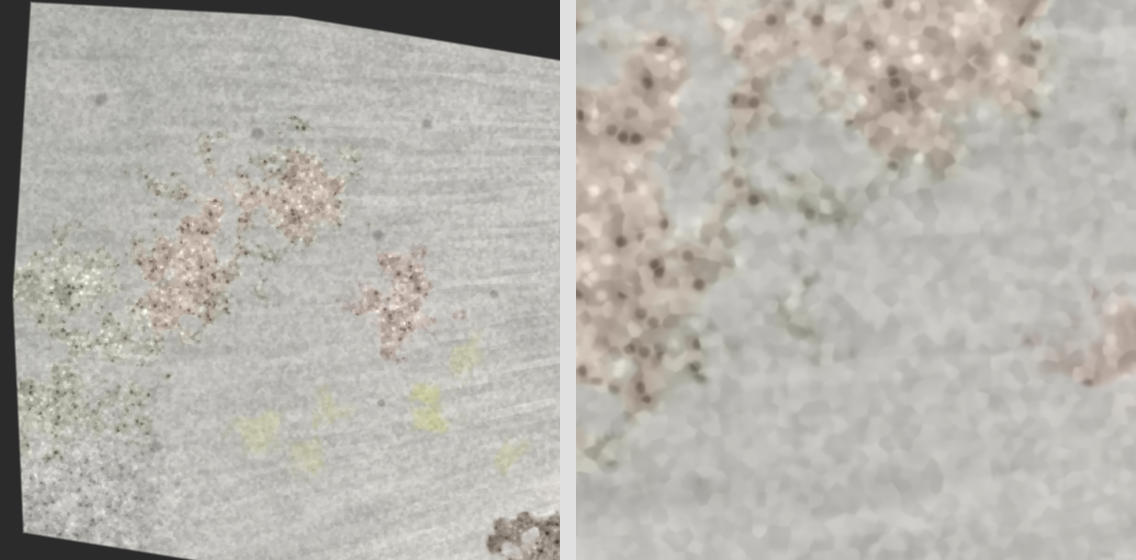
Left: the whole. Right: its middle third, enlarged.
A WebGL 1 fragment shader for this texture:

```glsl
precision highp float;
uniform vec2 u_resolution;

#define GRAIN_SCALE 85.0
#define FINE_SCALE 150.0
#define GRAIN_CONTRAST 0.10
#define STREAK_CONTRAST 0.10
#define PATCH_ROUGHNESS 0.13
#define EDGE_SOFTNESS 0.003
#define BACKDROP vec3(0.17, 0.17, 0.17)
#define STONE_DARK vec3(0.685, 0.685, 0.668)
#define STONE_LIGHT vec3(0.815, 0.805, 0.785)
#define PINK vec3(0.775, 0.700, 0.660)
#define LICHEN vec3(0.745, 0.745, 0.665)
#define BROWN vec3(0.56, 0.51, 0.46)

vec2 hash2(vec2 p) {
  vec3 q = fract(p.xyx * vec3(0.1031, 0.1030, 0.0973));
  q += dot(q, q.yzx + 33.33);
  return fract((q.xx + q.yz) * q.zy);
}

// Cellular noise: x = blended cell value, y = distance to nearest seed
vec2 cells(vec2 p) {
  vec2 id = floor(p), f = p - id;
  float total = 0.0, weight = 0.0, nearest = 4.0;
  for (int j = -1; j <= 1; j++) {
    for (int i = -1; i <= 1; i++) {
      vec2 offset = vec2(float(i), float(j));
      vec2 seed = hash2(id + offset);
      vec2 d = offset + seed - f;
      float d2 = dot(d, d), w = exp(-6.0 * d2);
      total += w * hash2(id + offset + 71.0).x;
      weight += w;
      nearest = min(nearest, d2);
    }
  }
  return vec2(total / weight, sqrt(nearest));
}

// Signed distance to the line a-b, positive on its right side
float side(vec2 p, vec2 a, vec2 b) {
  vec2 d = normalize(b - a);
  return (p.x - a.x) * d.y - (p.y - a.y) * d.x;
}

float segment(vec2 p, vec2 a, vec2 b) {
  vec2 d = b - a;
  return length(p - a - d * clamp(dot(p - a, d) / dot(d, d), 0.0, 1.0));
}

// Slab outline, walked clockwise from the lower edge
float slab(vec2 p) {
  vec2 lowLeft = vec2(0.042, 0.049), left = vec2(0.023, 0.473);
  vec2 topLeft = vec2(0.055, 0.996), top = vec2(0.521, 0.971);
  float d = min(side(p, vec2(0.345, 0.0), lowLeft), side(p, lowLeft, left));
  d = min(d, min(side(p, left, topLeft), side(p, topLeft, top)));
  return min(d, side(p, top, vec2(1.0, 0.892)));
}

void main() {
  vec2 p = gl_FragCoord.xy / u_resolution;

  // Noise layers
  vec2 grain = cells(p * GRAIN_SCALE);
  float fine = cells(p * FINE_SCALE + 13.0).x - 0.5;
  float clump = cells(p * 34.0 + 5.0).x - 0.5;
  float broad = cells(p * 11.0 + 29.0).x - 0.5;
  float rough = PATCH_ROUGHNESS * (0.6 * broad + 0.7 * clump + 0.25 * (grain.x - 0.5));

  // Stone with streaks fanning out to the right
  float across = p.y + p.x * p.x * mix(-0.25, 0.10, p.y);
  float streak = cells(vec2(p.x * 9.0, across * 75.0)).x - 0.5;
  streak += 0.12 * sin(across * 47.0 + 2.0 * sin(p.x * 5.0 + across * 13.0));
  float ridge = smoothstep(-0.03, 0.03, side(p, vec2(0.5, -0.02), vec2(1.0, 0.17)));
  float light = 0.40 + 0.42 * (p.x - 0.5) - 0.28 * (p.y - 0.5) + 0.25 * ridge + 0.3 * broad;
  vec3 color = mix(STONE_DARK, STONE_LIGHT, clamp(light, 0.0, 1.1));
  color += STREAK_CONTRAST * streak * mix(0.4, 0.9, p.x);

  // Crusts: a diagonal trail, a round patch and a brown corner
  float trail = segment(p, vec2(0.30, 0.47), vec2(0.40, 0.65));
  trail = min(trail, segment(p, vec2(0.40, 0.65), vec2(0.56, 0.64)) + 0.015);
  float tail = segment(p, vec2(0.09, 0.26), vec2(0.30, 0.48));
  tail = min(tail, segment(p, vec2(0.06, 0.48), vec2(0.30, 0.48)) + 0.02);
  float round_ = length((p - vec2(0.71, 0.45)) * vec2(1.0, 0.9));
  float pink = smoothstep(0.075, 0.025, min(trail, round_ - 0.025) + rough);
  float fringe = smoothstep(0.105, 0.035, min(trail, tail + 0.015) + 1.4 * rough);
  float corner = smoothstep(0.10, 0.05, length((p - vec2(0.99, 0.0)) * vec2(0.8, 1.2)) + rough);
  color = mix(color, LICHEN, 0.55 * fringe);
  color = mix(color, PINK, 0.75 * pink);
  color = mix(color, BROWN, 0.8 * corner);

  // Scattered yellow lichen and dark pits
  for (int i = 0; i < 9; i++) {
    vec2 key = vec2(float(i) + 3.0, 17.0);
    vec2 at = vec2(0.38, 0.18) + hash2(key) * vec2(0.55, 0.17);
    float spot = smoothstep(0.045, 0.005, length(p - at) + 0.6 * rough);
    color = mix(color, vec3(0.79, 0.79, 0.62), 0.5 * spot);
    vec2 pit = 0.1 + 0.8 * hash2(key + 40.0);
    float radius = 0.006 + 0.006 * hash2(key + 90.0).x;
    color -= 0.15 * smoothstep(radius * 1.5, radius * 0.4, length(p - pit));
  }

  // Grain, coarser and stronger on crusts and in the lower left
  float pebbles = smoothstep(0.35, 0.05, length(p - vec2(0.08, 0.10)));
  float crust = max(max(pink, fringe), max(corner, 0.7 * pebbles));
  color += GRAIN_CONTRAST * (fine + 0.6 * (grain.x - 0.5)) * (0.8 + crust);
  color += 0.16 * crust * clump;
  float speck = smoothstep(0.45, 0.1, grain.y);
  color += speck * crust * (0.13 * smoothstep(0.66, 0.85, grain.x) - 0.17 * smoothstep(0.34, 0.15, grain.x));

  float inside = smoothstep(-EDGE_SOFTNESS, EDGE_SOFTNESS, slab(p));
  gl_FragColor = vec4(mix(BACKDROP, color, inside), 1.0);
}
```
